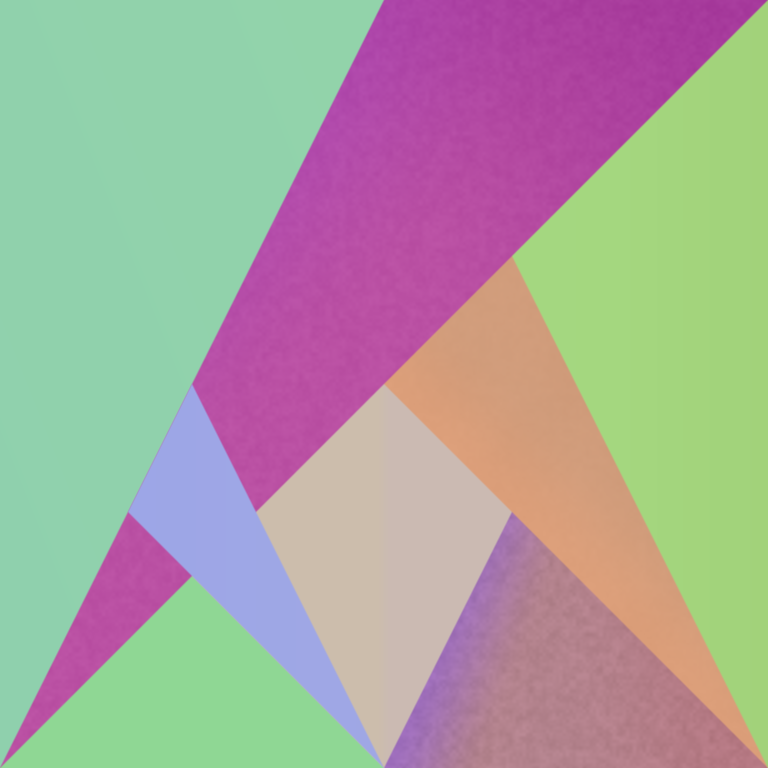
Reproduce this background procedurally as a WebGL 1 fragment shader.

```glsl
precision highp float;
uniform vec2 u_resolution;

float hash(vec2 p) {
  p = fract(p * vec2(0.1031, 0.1137));
  p += dot(p, p.yx + 33.33);
  return fract((p.x + p.y) * p.x * 7.31 + p.y * 5.17);
}

float noise(vec2 p) {
  vec2 cell = floor(p);
  vec2 f = fract(p);
  f = f * f * (3.0 - 2.0 * f);
  float low = mix(hash(cell), hash(cell + vec2(1.0, 0.0)), f.x);
  float high = mix(hash(cell + vec2(0.0, 1.0)), hash(cell + 1.0), f.x);
  return mix(low, high, f.y);
}

// Soft coverage of the half plane to the right of the line a -> b
float rightOf(vec2 p, vec2 a, vec2 b) {
  vec2 along = normalize(b - a);
  float dist = dot(p - a, vec2(along.y, -along.x));
  return smoothstep(-0.0016, 0.0016, dist);
}

void main() {
  vec2 p = gl_FragCoord.xy / u_resolution;
  float grain = 0.6 * noise(p * 110.0) + 0.4 * noise(p * 230.0 + 17.0) - 0.5;
  float cloud = noise(p * 12.0) - 0.5;

  // Facet edges
  float steep = rightOf(p, vec2(0.0), vec2(0.5, 1.0));
  float diagonal = rightOf(p, vec2(0.0), vec2(1.0));
  float blueRight = rightOf(p, vec2(0.5, 0.0), vec2(0.25, 0.5));
  float blueBase = rightOf(p, vec2(0.5, 0.0), vec2(0.0, 0.5));
  float mauveSide = rightOf(p, vec2(0.5, 0.0), vec2(1.0));
  float orangeBase = rightOf(p, vec2(1.0, 0.0), vec2(0.0, 1.0));
  float limeSide = rightOf(p, vec2(1.0, 0.0), vec2(0.5, 1.0));

  // Facet colours
  vec3 teal = mix(vec3(0.56, 0.815, 0.68), vec3(0.575, 0.83, 0.665), p.x + 0.4 * p.y);
  vec3 magenta = mix(vec3(0.73, 0.315, 0.64), vec3(0.69, 0.29, 0.69),
    smoothstep(0.1, 0.55, p.y - p.x));
  magenta = mix(magenta, vec3(0.65, 0.225, 0.61), smoothstep(1.15, 2.0, p.x + p.y));
  magenta += grain * vec3(0.035, 0.045, 0.035);
  vec3 green = vec3(0.56, 0.845, 0.58);
  vec3 blue = mix(vec3(0.61, 0.65, 0.91), vec3(0.625, 0.655, 0.895), p.x * 2.0);
  vec3 stone = mix(vec3(0.80, 0.74, 0.675), vec3(0.795, 0.73, 0.70),
    smoothstep(0.49, 0.51, p.x));
  vec3 mauve = mix(vec3(0.62, 0.43, 0.74), vec3(0.70, 0.51, 0.55),
    smoothstep(0.0, 0.13, p.x - 0.5 - 0.38 * p.y));
  mauve = mix(mauve, vec3(0.71, 0.47, 0.51), smoothstep(0.7, 1.0, p.x));
  mauve += grain * vec3(0.07, 0.06, 0.07);
  vec3 orange = mix(vec3(0.86, 0.62, 0.475), vec3(0.815, 0.61, 0.48),
    smoothstep(0.0, 0.18, p.x + p.y - 1.0));
  orange += cloud * 0.012 + grain * 0.012;
  vec3 lime = mix(vec3(0.645, 0.845, 0.50), vec3(0.635, 0.825, 0.48),
    smoothstep(0.75, 1.0, p.x));

  // Facets below the diagonal
  vec3 lower = mix(stone, mauve, mauveSide);
  lower = mix(lower, orange, orangeBase);
  lower = mix(lower, lime, limeSide);
  lower = mix(lower, green, 1.0 - blueBase);

  // Facets above it, then the blue sliver across both
  vec3 color = mix(teal, magenta, steep);
  color = mix(color, lower, diagonal);
  color = mix(color, blue, steep * blueBase * (1.0 - blueRight));
  gl_FragColor = vec4(color, 1.0);
}
```
